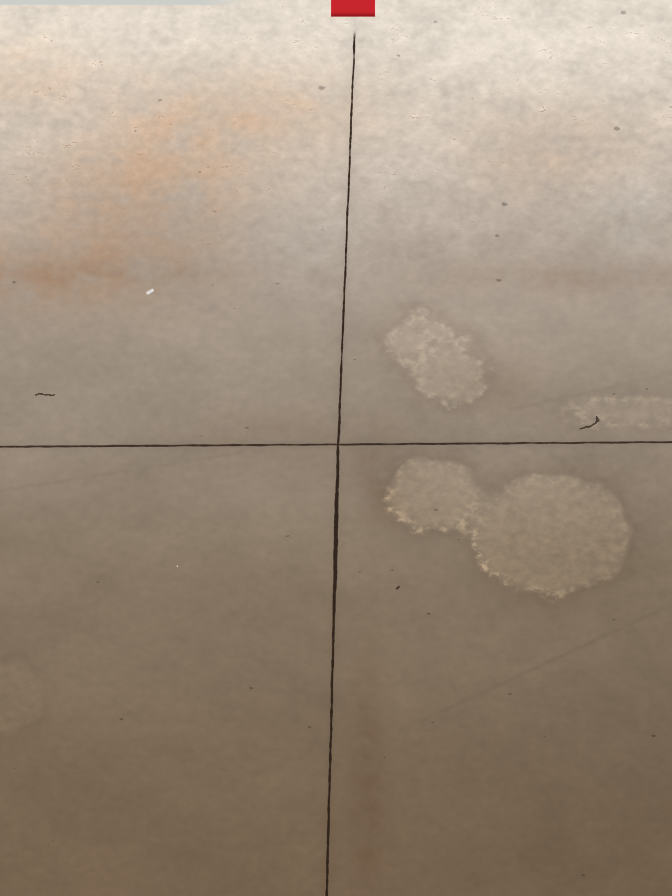
Write a WebGL 1 fragment shader that draws this texture.

```glsl
precision highp float;
uniform vec2 u_resolution;

vec2 hash2(vec2 p) {
  vec3 a = fract(p.xyx * vec3(.1031, .103, .0973));
  a += dot(a, a.yzx + 33.33);
  return fract((a.xx + a.yz) * a.zy);
}

float corner(vec2 cell, vec2 f, vec2 o) {
  return dot(hash2(cell + o + 91.) * 2. - 1., f - o);
}

float noise(vec2 p) {
  vec2 i = floor(p), f = p - i;
  vec2 u = f * f * (3. - 2. * f);
  float low = mix(corner(i, f, vec2(0)), corner(i, f, vec2(1, 0)), u.x);
  float high = mix(corner(i, f, vec2(0, 1)), corner(i, f, vec2(1)), u.x);
  return mix(low, high, u.y);
}

float fbm(vec2 p) {
  float sum = 0., amp = 1.;
  for (int i = 0; i < 5; i++) {
    sum += amp * noise(p);
    p = mat2(1.6, 1.2, -1.2, 1.6) * p + 7.3;
    amp *= .55;
  }
  return sum;
}

float ellipse(vec2 p, float x, float y, float rx, float ry) {
  return (length((p - vec2(x, y)) / vec2(rx, ry)) - 1.) * min(rx, ry);
}

float join(float a, float b) {
  float h = max(.02 - abs(a - b), 0.) / .02;
  return min(a, b) - h * h * .005;
}

float blob(vec2 p, float x, float y, float rx, float ry) {
  vec2 d = (p - vec2(x, y)) / vec2(rx, ry);
  return exp(-dot(d, d));
}

float segment(vec2 p, float ax, float ay, float bx, float by) {
  vec2 a = p - vec2(ax, ay), d = vec2(bx - ax, by - ay);
  return length(a - d * clamp(dot(a, d) / dot(d, d), 0., 1.));
}

float stroke(float d, float halfWidth, float soft) {
  return 1. - smoothstep(halfWidth - soft, halfWidth + soft, d);
}

// Dried puddle: pale inside, broken chalky rim, damp halo
vec3 puddle(vec3 col, float d, float grain, float fill, float chalk) {
  float rim = exp(-pow((d + .004) / .0045, 2.)) * smoothstep(-.15, .4, grain);
  float halo = smoothstep(-.004, .004, d) * exp(-max(d, 0.) / .011);
  col *= 1. - vec3(.11, .13, .14) * fill * halo;
  col += vec3(.05, .042, .03) * fill * stroke(d, -.004, .008) * (1. + .9 * grain);
  return col + vec3(.17, .15, .11) * chalk * rim;
}

void main() {
  vec2 p = gl_FragCoord.xy / u_resolution * vec2(.75, 1);
  float px = .7 / u_resolution.y, y = p.y;
  float cloud = fbm(p * vec2(5, 9));
  float mottle = fbm(p * vec2(22, 34) + 4.);
  float grain = fbm(p * vec2(90, 120) + 9.);
  vec2 warp = p + .012 * vec2(mottle, fbm(p * 30. + 21.)) + .002 * grain;

  // Light falling off toward the viewer
  float h = y + .02 * cloud, far = smoothstep(.62, .85, y);
  vec3 col = mix(vec3(.465, .39, .31), vec3(.515, .45, .375), smoothstep(0., .36, h));
  col = mix(col, vec3(.6, .545, .485), smoothstep(.3, .58, h));
  col = mix(col, vec3(.69, .635, .58), smoothstep(.54, .73, h));
  col = mix(col, vec3(.81, .76, .705), smoothstep(.69, .86, h));
  col = mix(col, vec3(.895, .855, .8), smoothstep(.83, .97, h));
  col *= 1. - .06 * smoothstep(.4, .75, p.x) * (1. - smoothstep(.1, .5, y));

  // Rust wash and pale bluish film
  float rust = blob(p, .16, .79, .12, .09) + .9 * blob(p, .03, .69, .15, .04);
  rust += .6 * blob(p, .28, .88, .14, .05) + .5 * blob(p, .02, .91, .08, .05);
  rust += .5 * blob(p, .62, .83, .12, .05);
  rust = clamp(rust * (.7 + .5 * cloud + .8 * mottle), 0., 1.);
  col *= 1. - vec3(.035, .125, .2) * rust;
  float film = blob(p, .33, .73, .08, .05) + blob(p, .71, .77, .09, .06);
  film += blob(p, .08, .86, .09, .035) + .6 * blob(p, .48, .82, .07, .07);
  col += vec3(.015, .03, .04) * film * (.8 + mottle);

  // Damp stains and surface grain
  float damp = blob(p, .41, .13, .02, .13) + blob(p, .42, .47, .03, .05);
  damp += .6 * blob(p, .31, .515, .09, .025) + .8 * blob(p, .66, .69, .15, .018);
  damp += .6 * blob(p, .56, .57, .04, .03) + .5 * blob(p, .12, .695, .18, .012);
  col *= 1. - vec3(.07, .1, .12) * damp * (.8 + 1.5 * mottle);
  col *= 1. + .045 * cloud + (.04 + .035 * far) * (mottle + grain);

  // Scuffed flakes on the far slab
  float ridge = 1. - smoothstep(0., .035, abs(fbm(p * vec2(16, 38) + 40.)));
  ridge *= smoothstep(0., .4, mottle) * smoothstep(-.1, .4, grain) * far;
  col *= 1. - vec3(.17, .21, .24) * ridge;

  // Puddle marks
  float twin = join(ellipse(warp, .484, .447, .052, .043), ellipse(warp, .616, .403, .089, .068));
  float slope = y + .9 * max(p.x - .53, 0.) - .6 * max(.49 - p.x, 0.);
  col = puddle(col, twin, grain, .8, 1. - .75 * smoothstep(.37, .46, slope));
  float upper = join(ellipse(warp, .462, .622, .034, .025), ellipse(warp, .499, .583, .042, .034));
  col = puddle(col, upper + .02 * mottle, grain, .65, .3);
  col = puddle(col, ellipse(warp, .705, .541, .071, .019), grain, .35, .3);
  col = puddle(col, ellipse(warp, .005, .223, .045, .04), grain, .3, 0.);

  // Faint drag streaks
  float streak = stroke(segment(p, .76, .33, .47, .195), .001, .004);
  streak += .6 * stroke(segment(p, 0., .452, .27, .495), .001, .003);
  streak += .6 * stroke(segment(p, .57, .543, .76, .585), .001, .003);
  col *= 1. - .09 * streak * smoothstep(-.5, .3, mottle);

  // Sparse pits
  vec2 cell = floor(p * 24.), rnd = hash2(cell + 5.);
  float pit = length((fract(p * 24.) - .25 - .5 * rnd) * vec2(.6, 1)) / 24.;
  float rare = step(.91, hash2(cell + 60.).x);
  col *= 1. - .22 * rare * stroke(pit + .002 * grain, .0007 + .0018 * rnd.y * far, px);

  // Saw-cut joints
  float bend = y - .505;
  float dx = abs(p.x - .3776 - bend * (bend > 0. ? .04 : .0257) - .0012 * noise(vec2(y * 35., 3)));
  float dy = abs(y - .5013 - .007 * p.x - .0008 * noise(vec2(p.x * 40., 8)));
  float widen = .0011 * blob(p, .375, .4, .1, .08) + .0004 * (1. - y);
  float cut = stroke(dx, .0009 + widen + .0009 * grain, px) * stroke(y, .961, .006);
  cut = max(cut, .88 * stroke(dy, .001 + .0007 * grain, px));
  col *= 1. - .06 * exp(-min(dx, dy) / .005);
  col = mix(col, vec3(.16, .115, .085), .9 * cut);

  // Loose debris
  float twig = min(segment(warp, .04, .557, .06, .563), segment(warp, .649, .525, .666, .532));
  twig = min(twig, segment(p, .443, .343, .445, .345));
  col = mix(col, vec3(.22, .17, .14), .8 * stroke(twig, .0012, px));
  float chip = min(segment(p, .165, .673, .17, .676), length(p - vec2(.198, .368)) + .001);
  col = mix(col, vec3(.92), .8 * stroke(chip, .0018, px));

  // Far kerb and red post foot
  col = mix(col, vec3(.8, .81, .79), smoothstep(.993, .996, y) * stroke(p.x, .25, .03));
  vec2 box = abs(p - vec2(.394, 1)) - vec2(.0245, .0185);
  vec3 paint = mix(vec3(.55, .09, .11), vec3(.78, .15, .18), smoothstep(.981, .988, y));
  col = mix(col, paint, stroke(max(box.x, box.y), 0., px));
  gl_FragColor = vec4(clamp(col, 0., 1.), 1);
}
```
